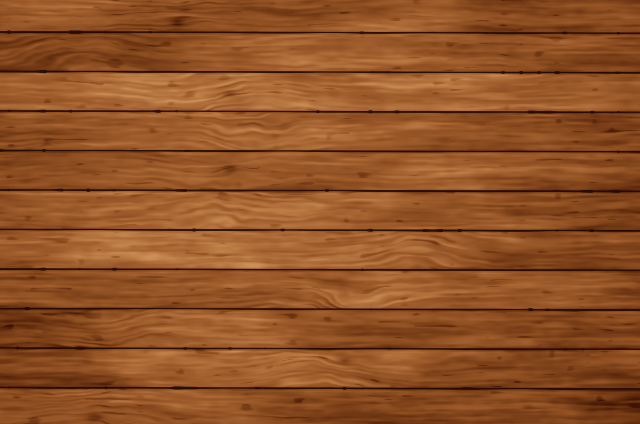
Reproduce this texture procedurally as a Shadertoy shader.

```glsl
const float PLANK_PITCH = 0.0932;    // plank height, in canvas heights
const float FIRST_SEAM = 0.0860;     // lowest seam at the left edge
const float SEAM_TILT = -0.0022;     // fall of the seams per canvas height
const float SEAM_HALF = 0.0019;
const float BASE_TONE = 4.15;        // position on the wood ramp
const float PLANK_VARIATION = 0.8;
const float STAIN_DEPTH = 1.5;
const float GRAIN_DEPTH = 2.5;
const float FIBRE_DEPTH = 1.5;
const float VIGNETTE = 3.7;
const vec2 LIGHT_CENTRE = vec2(0.43, 0.57);
const vec3 SEAM_COLOR = vec3(0.13, 0.035, 0.012);
const vec3 WOOD[7] = vec3[7](
    vec3(0.25, 0.08, 0.02), vec3(0.38, 0.17, 0.05), vec3(0.47, 0.24, 0.09),
    vec3(0.56, 0.31, 0.13), vec3(0.63, 0.37, 0.18), vec3(0.71, 0.46, 0.25),
    vec3(0.80, 0.56, 0.34));

float hash(vec2 p) {
    vec3 q = fract(p.xyx * 0.1031);
    q += dot(q, q.yzx + 33.33);
    return fract((q.x + q.y) * q.z);
}

float noise(vec2 p) {
    vec2 i = floor(p), f = fract(p);
    f = f * f * (3.0 - 2.0 * f);
    return mix(mix(hash(i), hash(i + vec2(1, 0)), f.x),
               mix(hash(i + vec2(0, 1)), hash(i + vec2(1, 1)), f.x), f.y);
}

float fbm(vec2 p) {
    float sum = 0.0, gain = 0.5;
    for (int i = 0; i < 4; i++) {
        sum += gain * noise(p);
        p = p * 2.03 + 17.3;
        gain *= 0.5;
    }
    return sum / 0.9375;
}

vec3 woodRamp(float tone) {
    vec3 color = WOOD[0];
    for (int i = 1; i < 7; i++)
        color = mix(color, WOOD[i], clamp(tone - float(i - 1), 0.0, 1.0));
    return color;
}

// Tone offset from stain, bent grain, fibres, pores and a small knot
float plankTone(vec2 p, float id) {
    vec2 q = p + vec2(hash(vec2(id, 3.0)), hash(vec2(id, 7.0))) * 40.0;

    // Grain flows straight, but swirls around one figure in each plank
    float figureX = 0.15 + 1.2 * hash(vec2(id, 11.0));
    float figure = exp(-pow((p.x - figureX) / 0.17, 2.0));
    float bend = fbm(q * vec2(3.5, 9.0)) - 0.5;
    float across = q.y + bend * (0.025 + 0.10 * figure);

    float stain = fbm(q * vec2(2.6, 6.0) + bend);
    stain = smoothstep(0.3, 0.68, stain) - 0.5;
    float grain = fbm(vec2(q.x * 3.0, across * 55.0)) - 0.5;
    float fibre = noise(vec2(q.x * 13.0, across * 170.0)) - 0.5;
    float brush = noise(vec2(q.x * 45.0, q.y * 130.0)) - 0.5;
    float rings = sin(across * 420.0 + 5.0 * grain) * figure;

    float tone = (hash(vec2(id, 19.0)) - 0.5) * PLANK_VARIATION;
    tone += STAIN_DEPTH * stain + GRAIN_DEPTH * grain;
    tone += FIBRE_DEPTH * fibre + 0.55 * brush + 0.35 * rings;

    // Short dark pores, denser inside the figure
    float pore = noise(vec2(q.x * 24.0, across * 120.0) + 70.0);
    tone -= 1.3 * smoothstep(0.86 - 0.08 * figure, 0.97, pore);

    // Occasional knot with a soft halo
    float knotY = FIRST_SEAM + (id + 0.2 + 0.6 * hash(vec2(id, 29.0))) * PLANK_PITCH;
    vec2 d = (p - vec2(figureX, knotY)) / vec2(0.014, 0.007);
    float r = length(d) + 2.0 * bend;
    float hasKnot = step(0.62, hash(vec2(id, 31.0)));
    tone -= hasKnot * (1.6 * exp(-r * r) + 0.7 * exp(-0.10 * dot(d, d)));
    return tone;
}

void mainImage(out vec4 fragColor, in vec2 fragCoord) {
    vec2 p = fragCoord / iResolution.y;
    vec2 uv = fragCoord / iResolution.xy;
    float pixel = 1.0 / iResolution.y;

    // Plank index and distance to the nearest seam
    float row = (p.y - FIRST_SEAM - SEAM_TILT * p.x) / PLANK_PITCH;
    float id = floor(row);
    float seamId = floor(row + 0.5);
    float offset = (row - seamId) * PLANK_PITCH;
    float wobble = noise(vec2(p.x * 9.0, seamId * 13.0)) - 0.5;
    float seamDist = abs(offset + 0.0008 * wobble);

    // Wood tone under broad, off-centre light
    vec2 away = uv - LIGHT_CENTRE;
    float tone = BASE_TONE + plankTone(p, id) - VIGNETTE * dot(away, away);

    // Shaded edges and a faint worn highlight below each seam
    tone -= 1.5 * exp(-seamDist / 0.004);
    float worn = noise(vec2(p.x * 14.0, seamId * 5.0 + 40.0));
    tone += 0.8 * worn * exp(-pow((offset + 0.0075) / 0.0022, 2.0));
    vec3 color = woodRamp(tone);

    // Dark gap with uneven width and small chips
    float chip = smoothstep(0.84, 1.0, noise(vec2(p.x * 48.0, seamId * 17.0)));
    float halfWidth = SEAM_HALF * (1.0 + 0.5 * wobble + 0.9 * chip);
    float gap = 1.0 - smoothstep(halfWidth - 0.6 * pixel, halfWidth + 0.6 * pixel, seamDist);
    color = mix(color, SEAM_COLOR, 0.92 * gap);

    fragColor = vec4(color, 1.0);
}
```
